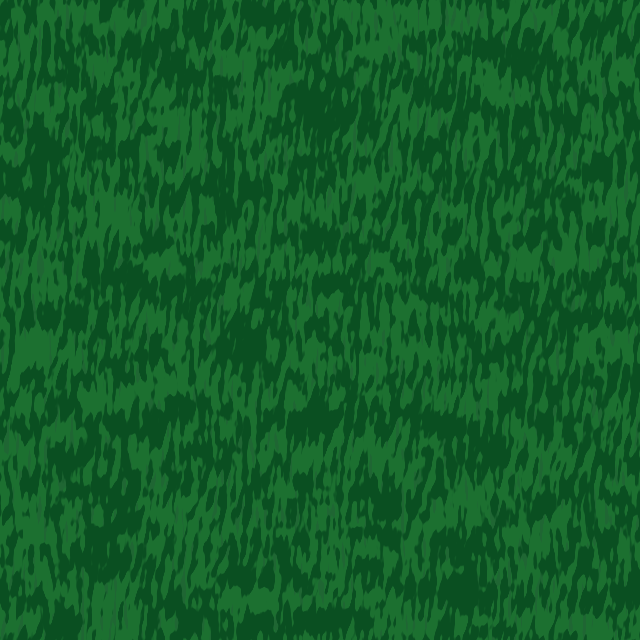
Reproduce this texture procedurally as a WebGL 1 fragment shader.

```glsl
precision highp float;

uniform vec2 u_resolution;

// Random unit vector for a lattice cell
vec2 gradientAt(vec2 cell) {
  vec3 h = fract(cell.xyx * vec3(0.1031, 0.1030, 0.0973));
  h += dot(h, h.yzx + 33.33);
  float angle = 6.2832 * fract((h.x + h.y) * h.z);
  return vec2(cos(angle), sin(angle));
}

float gradientNoise(vec2 p) {
  vec2 cell = floor(p);
  vec2 f = p - cell;
  vec2 u = f * f * f * (f * (f * 6.0 - 15.0) + 10.0);
  vec2 right = vec2(1.0, 0.0);
  vec2 up = vec2(0.0, 1.0);
  float bottom = mix(dot(gradientAt(cell), f),
                     dot(gradientAt(cell + right), f - right), u.x);
  float top = mix(dot(gradientAt(cell + up), f - up),
                  dot(gradientAt(cell + 1.0), f - 1.0), u.x);
  return mix(bottom, top, u.y);
}

// Upright blades, finer nicks along them, and broad flat clumps
float grassField(vec2 p) {
  vec2 lean = p;
  lean.x += 0.012 * gradientNoise(p * 6.0 + 70.0) - 0.09 * p.y;
  float blades = gradientNoise(lean * vec2(100.0, 23.0) + 40.0);
  float nicks = gradientNoise(lean * vec2(175.0, 58.0) + 210.0);
  float clumps = gradientNoise(p * vec2(9.0, 19.0) + 15.0);
  float tufts = gradientNoise(p * vec2(24.0, 43.0) + 130.0);
  return blades + 0.4 * nicks + 0.68 * clumps + 0.38 * tufts;
}

void main() {
  vec2 p = gl_FragCoord.xy / u_resolution.y;

  vec3 shadeGreen = vec3(0.04, 0.31, 0.13);
  vec3 bladeGreen = vec3(0.11, 0.44, 0.19);
  vec3 mutedGreen = vec3(0.12, 0.40, 0.20);

  // Thin muted streaks inside the light blades
  float streak = gradientNoise(p * vec2(120.0, 18.0) + 320.0);
  vec3 lightGreen = mix(bladeGreen, mutedGreen, smoothstep(0.26, 0.34, streak));

  float light = smoothstep(-0.06, 0.10, grassField(p));
  gl_FragColor = vec4(mix(shadeGreen, lightGreen, light), 1.0);
}
```
